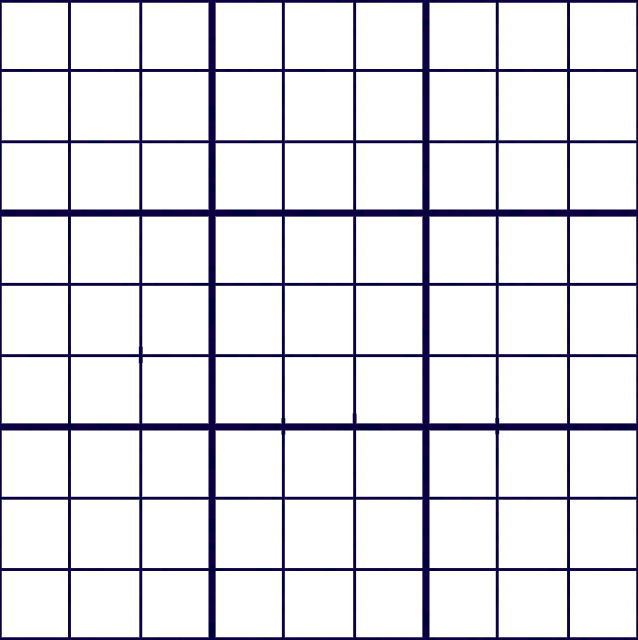
Reproduce this pattern procedurally as a Shadertoy shader.

```glsl
float hash(vec2 p) {
    return fract(sin(dot(p, vec2(127.1, 311.7))) * 43758.55);
}

float valueNoise(vec2 p) {
    vec2 i = floor(p), f = fract(p);
    f = f * f * (3.0 - 2.0 * f);
    float low = mix(hash(i), hash(i + vec2(1, 0)), f.x);
    float high = mix(hash(i + vec2(0, 1)), hash(i + vec2(1, 1)), f.x);
    return mix(low, high, f.y);
}

// Signed distance to the nearest rule; every third one is heavy
float ruleDistance(float x) {
    float index = round(x);
    float halfWidth = mod(index, 3.0) < 0.5 ? 0.050 : 0.0205;
    return abs(x - index) - halfWidth;
}

float boxDistance(vec2 p, vec2 halfSize) {
    vec2 d = abs(p) - halfSize;
    return max(d.x, d.y);
}

void mainImage(out vec4 fragColor, in vec2 fragCoord) {
    // Nine cells across and down, the outer rules cropped by the edge
    float cellsPerHeight = 8.977;
    vec2 cell = (fragCoord - 0.5 * iResolution.xy) / iResolution.y * cellsPerHeight + 4.5;
    float pixel = cellsPerHeight / iResolution.y;

    float dist = min(ruleDistance(cell.x), ruleDistance(cell.y));

    // Small burrs where upright rules overshoot a crossing
    for (int i = 0; i < 4; i++) {
        float column = round(2.0 + 1.667 * float(i));
        float row = i == 0 ? 4.0 : 3.0;
        float drift = i == 2 ? 0.07 : 0.01;
        dist = min(dist, boxDistance(cell - vec2(column, row + drift), vec2(0.027, 0.115)));
    }

    // Slightly uneven ink on white paper
    float density = smoothstep(0.55, 0.8, valueNoise(cell * 9.0));
    vec3 ink = mix(vec3(0.05, 0.0, 0.26), vec3(0.0, 0.0, 0.23), density);
    float coverage = clamp(0.5 - dist / pixel, 0.0, 1.0);
    fragColor = vec4(mix(vec3(1.0), ink, coverage), 1.0);
}
```
